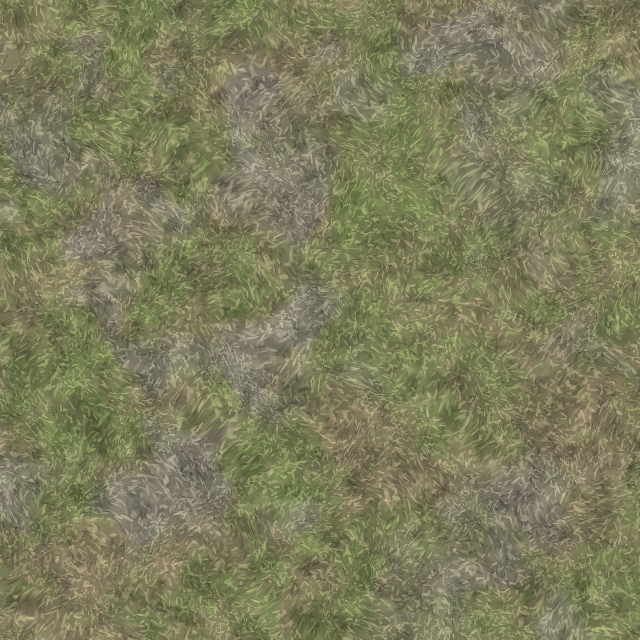
A WebGL 2 fragment shader for this texture:

```glsl
#version 300 es
precision highp float;

uniform vec2 u_resolution;
out vec4 fragColor;

// Turf colours
const vec3 TAN_GRASS = vec3(0.555, 0.507, 0.400);
const vec3 GREEN_GRASS = vec3(0.475, 0.525, 0.325);
const vec3 GREY_THATCH = vec3(0.545, 0.525, 0.470);
const vec3 PALE_STRAW = vec3(0.700, 0.675, 0.590);

// Cells across the canvas
const float BROAD_CELLS = 6.0;
const float PATCH_CELLS = 17.0;
const float TUFT_CELLS = 46.0;
const float BLADE_CELLS = 62.0;
const float STRAW_CELLS = 26.0;

// Blades, sizes in cell units
const int BLADE_LAYERS = 4;
const float LAYER_GROWTH = 1.24;
const float BLADE_LENGTH = 0.5;
const float BLADE_WIDTH = 0.25;
const float BLADE_OPACITY = 0.82;
const float BLADE_CONTRAST = 0.62;
const float BLADE_HUE_SPREAD = 0.9;
const float TUFT_CONTRAST = 0.30;
const float PATCH_CONTRAST = 0.12;

// Stray straw
const float STRAW_WIDTH = 0.07;
const float STRAW_SHARE = 0.07;
const float STRAW_OPACITY = 0.55;

vec3 hash3(vec2 p) {
    vec3 q = fract(p.xyx * vec3(0.1031, 0.1030, 0.0973));
    q += dot(q, q.yxz + 33.33);
    return fract((q.xxy + q.yzz) * q.zyx);
}

// Cellular noise: random cell values blended by distance to the cell points
vec3 softCells(vec2 p, float seed) {
    vec2 cell = floor(p);
    vec3 sum = vec3(0.0);
    float total = 0.0;
    for (int y = -1; y <= 1; y++) {
        for (int x = -1; x <= 1; x++) {
            vec2 id = cell + vec2(x, y);
            vec2 toPoint = id + hash3(id + seed).xy - p;
            float weight = exp(-5.0 * dot(toPoint, toPoint));
            sum += weight * hash3(id + seed + 57.0);
            total += weight;
        }
    }
    return sum / total;
}

// Soft mask of a tapered stroke through the origin
float strokeMask(vec2 p, float angle, float halfLength, float halfWidth) {
    vec2 along = vec2(cos(angle), sin(angle));
    float t = clamp(dot(p, along), -halfLength, halfLength);
    float taper = 1.0 - 0.4 * abs(t) / halfLength;
    return 1.0 - smoothstep(0.25, 1.0, length(p - t * along) / (halfWidth * taper));
}

vec3 grassColor(float green, float grey, float shade) {
    vec3 hue = mix(TAN_GRASS, GREEN_GRASS, clamp(green, 0.0, 1.0));
    return mix(hue, GREY_THATCH, grey) * shade;
}

// Paints one scattered layer of randomly turned blades
vec3 paintBlades(vec3 color, vec2 p, float seed, float green, float grey, float shade) {
    vec2 cell = floor(p);
    for (int y = -1; y <= 1; y++) {
        for (int x = -1; x <= 1; x++) {
            vec2 id = cell + vec2(x, y);
            vec3 place = hash3(id + seed);
            vec3 look = hash3(id + seed + 91.0);
            float reach = BLADE_LENGTH * mix(0.4, 1.2, look.z);
            float mask = strokeMask(p - id - place.xy, place.z * 6.2832, reach, BLADE_WIDTH);
            float bladeGreen = green + BLADE_HUE_SPREAD * (look.x - 0.5);
            float bladeShade = shade + BLADE_CONTRAST * (look.y - 0.5);
            color = mix(color, grassColor(bladeGreen, grey, bladeShade), mask * BLADE_OPACITY);
        }
    }
    return color;
}

// Coverage of sparse pale strands, denser where the turf is dry
float strawMask(vec2 p, float dryness) {
    vec2 cell = floor(p);
    float mask = 0.0;
    for (int y = -1; y <= 1; y++) {
        for (int x = -1; x <= 1; x++) {
            vec2 id = cell + vec2(x, y);
            vec3 place = hash3(id + 311.0);
            vec3 look = hash3(id + 402.0);
            float present = step(look.x, STRAW_SHARE);
            float reach = mix(0.2, 0.6, look.y);
            float strand = strokeMask(p - id - place.xy, place.z * 6.2832, reach, STRAW_WIDTH);
            mask = max(mask, strand * present);
        }
    }
    return mask * mix(0.5, 1.0, dryness);
}

void main() {
    vec2 uv = gl_FragCoord.xy / min(u_resolution.x, u_resolution.y);
    vec2 bent = uv + 0.012 * sin(uv.yx * 31.0 + 2.0 * sin(uv * 17.0));

    // Regional hue, dryness and light
    vec3 broad = softCells(bent * BROAD_CELLS, 11.0);
    vec3 patches = softCells(bent * PATCH_CELLS, 23.0);
    vec3 tufts = softCells(uv * TUFT_CELLS, 37.0);
    float green = 0.47 + 0.9 * (broad.x - 0.5) + 0.7 * (patches.x - 0.5) + 0.5 * (tufts.x - 0.5);
    float grey = 0.85 * smoothstep(0.46, 0.82, 0.6 * broad.y + 0.4 * patches.y);
    float shade = 1.0 + PATCH_CONTRAST * (patches.z - 0.5) + TUFT_CONTRAST * (tufts.z - 0.5);

    // Overlapping blades, finer toward the top
    vec3 color = grassColor(green, grey, shade * 0.88);
    float cells = BLADE_CELLS;
    for (int i = 0; i < BLADE_LAYERS; i++) {
        color = paintBlades(color, bent * cells, 70.0 + 43.0 * float(i), green, grey, shade);
        cells *= LAYER_GROWTH;
    }

    color = mix(color, PALE_STRAW, strawMask(bent * STRAW_CELLS, grey) * STRAW_OPACITY);
    fragColor = vec4(color, 1.0);
}
```
